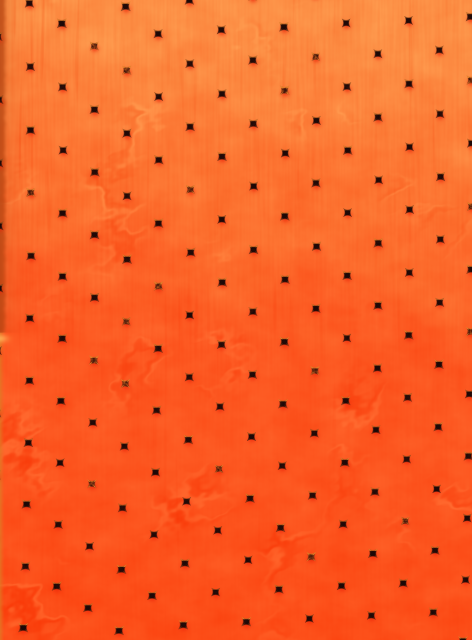
Write a WebGL 2 fragment shader that draws this pattern.

```glsl
#version 300 es
precision highp float;
uniform vec2 u_resolution;
out vec4 fragColor;

// Lengths are fractions of the canvas height
const vec2 PITCH = vec2(0.04915, 0.0983);
const vec2 ORIGIN = vec2(0.0482, 0.3008);
const float LAST_COLUMN = 14.0;
const float COLUMN_DROP = 0.0466;
const float EDGE_BEND = 0.041;
const float BEND_COLUMNS = 4.4;
const float BULGE = 0.0042;
const vec2 SAG = vec2(0.0117, 0.0085);
const float STUD_HALF = 0.0062;
const float STUD_JITTER = 0.0006;
const float GILT_SHARE = 0.13;
const float CLOUD_AMOUNT = 0.2;
const float THREAD_AMOUNT = 0.035;
const float FOLD_AMOUNT = 0.06;
const float SELVAGE_WIDTH = 0.008;
const float SELVAGE_END = 0.52;

const vec3 PALE = vec3(0.99, 0.56, 0.27);
const vec3 ORANGE = vec3(0.99, 0.45, 0.19);
const vec3 DEEP = vec3(0.99, 0.34, 0.125);
const vec3 EMBER = vec3(0.99, 0.30, 0.09);
const vec3 SHADOW = vec3(0.93, 0.16, 0.04);
const vec3 DARK = vec3(0.11, 0.03, 0.025);
const vec3 BRONZE = vec3(0.43, 0.15, 0.06);
const vec3 GOLD = vec3(0.86, 0.50, 0.15);
const vec3 SELVAGE = vec3(0.78, 0.29, 0.07);
const vec3 NOTCH = vec3(1.0, 0.72, 0.36);

vec2 hash2(vec2 p) {
  vec3 h = fract(vec3(p.xyx) * vec3(0.1031, 0.1030, 0.0973));
  h += dot(h, h.yzx + 33.33);
  return fract((h.xx + h.yz) * h.zy);
}

float cornerSlope(vec2 cell, vec2 offset) {
  return dot(hash2(cell) * 2.0 - 1.0, offset);
}

float gradientNoise(vec2 p) {
  vec2 i = floor(p), f = p - i;
  vec2 w = f * f * f * (f * (f * 6.0 - 15.0) + 10.0);
  vec2 e = vec2(1.0, 0.0);
  float low = mix(cornerSlope(i, f), cornerSlope(i + e, f - e), w.x);
  float high = mix(cornerSlope(i + e.yx, f - e.yx), cornerSlope(i + 1.0, f - 1.0), w.x);
  return mix(low, high, w.y);
}

float fbm(vec2 p) {
  float sum = 0.0, amp = 0.6;
  for (int k = 0; k < 4; k++) {
    sum += amp * gradientNoise(p);
    p = mat2(1.6, 1.2, -1.2, 1.6) * p + 7.3;
    amp *= 0.5;
  }
  return sum;
}

// Cloth: vertical fade, soft blotches, scattered folds and sparse fine threads
vec3 clothColour(vec2 q) {
  float clouds = fbm(q * vec2(7.0, 9.0) + 11.0);
  float tone = q.y + CLOUD_AMOUNT * clouds - 0.08 * (q.x - 0.37);
  vec3 c = mix(PALE, ORANGE, smoothstep(0.02, 0.31, tone));
  c = mix(c, DEEP, smoothstep(0.28, 0.58, tone));
  c = mix(c, EMBER, smoothstep(0.65, 1.05, tone));
  float blotch = fbm(q * vec2(16.0, 22.0) + 3.0);
  float crest = fbm(mat2(0.9, 0.4, -0.4, 0.9) * q * vec2(9.0, 14.0) + 23.0);
  float gate = smoothstep(0.05, 0.4, gradientNoise(q * 8.0 + 5.0));
  float fold = gate * (smoothstep(0.06, 0.0, abs(crest)) - smoothstep(0.08, 0.0, abs(crest - 0.09)));
  float thread = gradientNoise(vec2(q.x * 230.0, q.y * 11.0));
  float stray = smoothstep(0.25, 0.5, gradientNoise(vec2(q.x * 110.0 + 9.0, q.y * 5.0)));
  float relief = 0.09 * blotch + FOLD_AMOUNT * fold
               + THREAD_AMOUNT * (thread - stray) * mix(1.2, 0.3, smoothstep(0.1, 0.8, q.y));
  return c + relief * vec3(0.15, 1.0, 0.8);
}

// Selvage: dark strip on the upper left, thin gilt line lower down
vec3 addSelvage(vec3 c, vec2 q, float px) {
  float upper = 1.0 - smoothstep(SELVAGE_END - px, SELVAGE_END + px, q.y);
  float width = SELVAGE_WIDTH * mix(0.4, 1.0, upper);
  float fray = 0.3 * width * gradientNoise(vec2(3.0, q.y * 90.0));
  float strip = 1.0 - smoothstep(width - 3.0 * px, width + 3.0 * px, q.x + fray);
  c = mix(c, mix(GOLD, SELVAGE, upper), strip * 0.7);
  c *= 1.0 - 0.1 * upper * exp(-q.x / 0.012);
  vec2 n = (q - vec2(0.0, SELVAGE_END + 0.009)) / vec2(0.016, 0.008);
  return mix(c, NOTCH, 0.75 * exp(-dot(n, n) * 1.5));
}

// Studs: pinched squares with a gilt top rim, faceted corners and a red shadow
vec3 addStud(vec3 c, vec2 q, float px) {
  q.x -= BULGE * sin(3.14159 * (q.x - ORIGIN.x) / (LAST_COLUMN * PITCH.x));
  float column = round((q.x - ORIGIN.x) / PITCH.x);
  float bend = sin(1.5708 * clamp(column / BEND_COLUMNS, 0.0, 1.0));
  vec2 start = ORIGIN + vec2(PITCH.x, COLUMN_DROP) * column - vec2(0.0, EDGE_BEND * bend);
  float row = round((q.y - start.y) / PITCH.y);
  vec2 seed = vec2(column, row) + 40.0;
  vec2 rnd = hash2(seed);
  vec2 centre = start + vec2(0.0, PITCH.y * row) + STUD_JITTER * (hash2(seed + 71.0) * 2.0 - 1.0);
  vec2 u = (q - centre) / (STUD_HALF * mix(0.94, 1.06, rnd.y));
  vec2 a = abs(u);
  float lo = min(min(a.x, a.y), 1.0);
  float edge = max(a.x, a.y) - 0.74 - 0.3 * lo * lo;
  float soft = px / STUD_HALF;
  float body = 1.0 - smoothstep(-1.0 * soft, 1.0 * soft, edge);
  vec2 s = (u - vec2(0.15, 0.7)) * vec2(0.9, 1.0);
  c = mix(c, SHADOW, 0.65 * exp(-dot(s, s) * 1.1));
  // Light falls from above: upper rim and corner ridges catch it
  float gilt = step(1.0 - GILT_SHARE, rnd.x);
  float ridge = (1.0 - smoothstep(0.0, 0.35, abs(a.x - a.y))) * smoothstep(0.25, 0.8, lo);
  float rim = smoothstep(0.4, 0.75, -u.y) * mix(0.4, 1.0, rnd.y);
  float facet = clamp(0.5 + 1.1 * gradientNoise(u * 1.6 + seed * 5.3), 0.0, 1.0);
  float sheen = 0.35 * ridge + 0.3 * facet * rnd.x + gilt * (0.35 + 0.5 * facet);
  float glint = 0.8 * rim + 0.3 * ridge * rnd.y + gilt * (0.5 * ridge + 0.5 * facet * facet);
  vec3 metal = mix(DARK, BRONZE, clamp(sheen, 0.0, 1.0));
  return mix(c, mix(metal, GOLD, clamp(glint, 0.0, 1.0)), body);
}

void main() {
  float px = 1.0 / u_resolution.y;
  vec2 q = gl_FragCoord.xy * px;
  q.y = 1.0 - q.y;
  float sag = (q.y - 0.293) / 0.684;
  vec3 c = addSelvage(clothColour(q), q, px);
  c = addStud(c, q + SAG * sag * sag, px);
  fragColor = vec4(clamp(c, 0.0, 1.0), 1.0);
}
```
